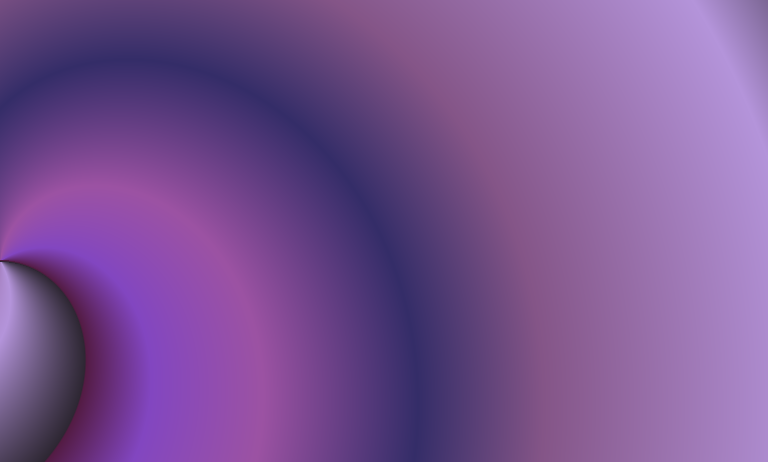
Write a Shadertoy shader that draws this background.

```glsl
// A soft one-armed spiral of violet, blue and lavender bands around a point on
// the left edge. Radius plus angle gives the spiral phase, and a ramp of
// colour stops is read by that phase; its only hard step is the spiral seam.

const float TAU = 6.2831853;

// Layout, in units of the canvas height
const vec2 CENTER = vec2(0.001, 0.435);
const float PITCH = 2.065;      // radial distance between turns

// Colour ramp along one turn, from the seam outwards
const int STOP_COUNT = 7;
const vec3 MAROON   = vec3(0.325, 0.105, 0.260);
const vec3 VIOLET   = vec3(0.510, 0.275, 0.755);
const vec3 PINK     = vec3(0.610, 0.322, 0.638);
const vec3 NAVY     = vec3(0.204, 0.176, 0.408);
const vec3 MAUVE    = vec3(0.518, 0.333, 0.530);
const vec3 LAVENDER = vec3(0.705, 0.580, 0.855);
const vec3 CHARCOAL = vec3(0.175, 0.150, 0.195);

const vec3 STOP_COLORS[STOP_COUNT] = vec3[STOP_COUNT](
    MAROON, VIOLET, PINK, NAVY, MAUVE, LAVENDER, CHARCOAL);
const float STOP_PHASES[STOP_COUNT] = float[STOP_COUNT](
    0.0, 0.095, 0.234, 0.410, 0.548, 0.833, 1.0);

// Piecewise linear colour ramp for a phase in 0..1
vec3 ramp(float phase) {
    vec3 color = STOP_COLORS[0];
    for (int i = 1; i < STOP_COUNT; i++) {
        float start = STOP_PHASES[i - 1];
        float blend = clamp((phase - start) / (STOP_PHASES[i] - start), 0.0, 1.0);
        color = mix(color, STOP_COLORS[i], blend);
    }
    return color;
}

void mainImage(out vec4 fragColor, in vec2 fragCoord) {
    vec2 p = fragCoord / iResolution.y - CENTER;
    float radius = max(length(p), 0.0001);

    // Archimedean spiral phase, one unit per turn
    float phase = fract(radius / PITCH + atan(p.y, p.x) / TAU);

    // Width of one pixel in phase, from the analytic gradient
    float slope = length(vec2(1.0 / PITCH, 1.0 / (TAU * radius)));
    float pixelWidth = min(slope / iResolution.y, 0.25);

    // Blend both sides of the seam where the ramp wraps
    float seamDistance = phase < 0.5 ? phase : phase - 1.0;
    float outside = smoothstep(-pixelWidth, pixelWidth, seamDistance);
    vec3 color = ramp(phase);
    if (abs(seamDistance) < pixelWidth) {
        color = mix(CHARCOAL, MAROON, outside);
    }

    fragColor = vec4(color, 1.0);
}
```
